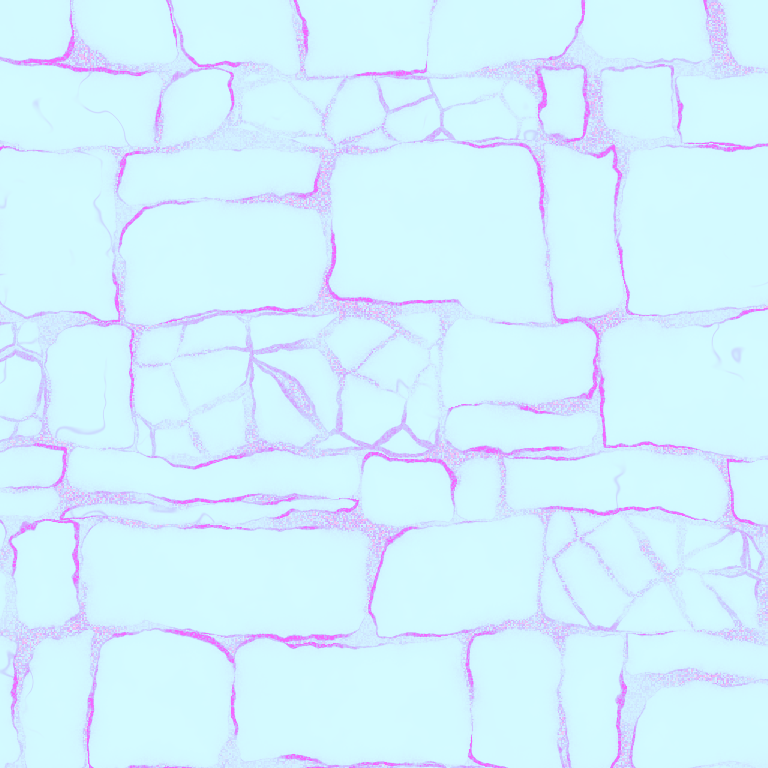
This texture map is drawn by a WebGL 2 fragment shader. Its source:

```glsl
#version 300 es
precision highp float;

#define ROWS 6.6
#define COLS 4.0
#define JITTER 0.7
#define WARP 0.014
#define SKEW 0.16
#define RUBBLE_SCALE 13.0
#define GRAIN 512.0
#define SPLIT_CHANCE 0.42
#define RUBBLE_CHANCE 0.26

uniform vec2 u_resolution;
out vec4 fragColor;

float hash(vec2 p) {
    vec3 q = fract(p.xyx * 1.7931);
    q += dot(q, q.yzx + 33.33);
    return fract((q.x + q.y) * q.z);
}

// Layered sines, roughly -1 to 1
float waves(vec2 p) {
    float sum = 0.0, amp = 0.55;
    for (int i = 0; i < 5; i++) {
        sum += amp * sin(p.x + 1.6 * sin(p.y));
        p = mat2(1.2, 1.6, -1.6, 1.2) * p + 1.3;
        amp *= 0.58;
    }
    return sum;
}

// Irregular repeat: start, end and index of the interval around t
float cut(float i, float seed) {
    return i + JITTER * (hash(vec2(i, seed)) - 0.5);
}

vec3 span(float t, float seed) {
    float i = floor(t);
    if (t < cut(i, seed)) i -= 1.0;
    else if (t >= cut(i + 1.0, seed)) i += 1.0;
    return vec3(cut(i, seed), cut(i + 1.0, seed), i);
}

// Distance to the nearest border between cellular shards
float shardEdge(vec2 p) {
    vec2 cell = floor(p), first = vec2(9.0), second = vec2(9.0);
    for (int y = -1; y <= 1; y++)
    for (int x = -1; x <= 1; x++) {
        vec2 c = cell + vec2(x, y);
        vec2 r = c + vec2(hash(c), hash(c + 41.3)) - p;
        if (dot(r, r) < dot(first, first)) { second = first; first = r; }
        else if (dot(r, r) < dot(second, second)) second = r;
    }
    return dot(0.5 * (first + second), normalize(second - first));
}

// Signed distance to a stone, negative inside; also gives its id and rubble flag
float stone(vec2 p, float gap, out vec2 id, out float rubble) {
    vec2 scale = vec2(COLS, ROWS);
    vec3 row = span(p.y * ROWS, 3.0);
    p.x += 2.0 * hash(vec2(row.z, 8.0));
    vec3 col = span(p.x * COLS, row.z + 20.0);
    vec2 lo = vec2(col.x, row.x) / scale, hi = vec2(col.y, row.y) / scale;
    id = vec2(col.z, row.z);

    // Some blocks are divided into two slabs
    float kind = hash(id + 5.7);
    if (kind < SPLIT_CHANCE) {
        int axis = kind < 0.5 * SPLIT_CHANCE ? 1 : 0;
        float t = mix(lo[axis], hi[axis], 0.3 + 0.4 * hash(id + 2.3));
        if (p[axis] < t) hi[axis] = t;
        else { lo[axis] = t; id += 0.37; }
    }

    // Skewed box, rounded differently at each corner, kept inside its cell
    vec2 halfSize = 0.5 * (hi - lo), rel = p - 0.5 * (lo + hi);
    vec2 cellEdge = abs(rel) - halfSize + 0.35 * gap;
    rel += SKEW * rel.yx * (vec2(hash(id + 6.1), hash(id + 7.9)) - 0.5);
    float corner = hash(id + 3.1 * sign(rel));
    float radius = min(0.006 + 0.04 * corner * corner, 0.8 * min(halfSize.x, halfSize.y));
    vec2 e = abs(rel) - halfSize + gap + radius;
    float d = length(max(e, 0.0)) + min(max(e.x, e.y), 0.0) - radius;
    d = max(d, max(cellEdge.x, cellEdge.y));

    rubble = step(1.0 - RUBBLE_CHANCE, kind);
    if (rubble > 0.5) d = max(d, 0.7 * gap - shardEdge(p * RUBBLE_SCALE) / RUBBLE_SCALE);
    return d;
}

// Pale cyan through lilac to magenta, level 0 to 5
vec3 ramp(float level) {
    vec3 tones[6] = vec3[6](
        vec3(0.83, 0.985, 1.0), vec3(0.82, 0.93, 1.0), vec3(0.79, 0.83, 1.0),
        vec3(0.82, 0.73, 1.0), vec3(0.84, 0.59, 1.0), vec3(0.96, 0.4, 1.0));
    level = clamp(level, 0.0, 4.999);
    int i = int(level);
    return mix(tones[i], tones[i + 1], fract(level));
}

void main() {
    vec2 uv = gl_FragCoord.xy / u_resolution.y;
    float px = 1.0 / u_resolution.y;
    vec2 p = uv + WARP * vec2(waves(uv * 9.0), waves(uv.yx * 9.0 + 4.0));
    float grain = hash(floor(uv * GRAIN));
    float stain = smoothstep(-0.5, 0.8, waves(uv * 22.0 + 5.0));
    float looseness = smoothstep(-0.5, 0.9, waves(uv * 14.0 + 2.0));

    vec2 id;
    float rubble;
    float d = stone(p, 0.0025 + 0.0085 * looseness * looseness, id, rubble);
    d += 0.0016 * waves(uv * 80.0);

    // Stone faces with soft dusty rims and a few hairline cracks
    float dust = exp(min(d, 0.0) / 0.007) * (0.35 + stain) * (0.5 + 0.9 * grain);
    float level = 0.06 * (1.0 + waves(uv * 20.0)) + 0.85 * dust;
    float crack = 1.0 - smoothstep(0.0, 0.002 + px, abs(waves(uv * 8.0 + id * 2.1)) / 14.0);
    level += 1.6 * crack * step(0.75, hash(id + 9.4)) * smoothstep(0.0, 0.5, waves(uv * 12.0 + 7.0));

    // Grainy mortar
    float mortar = smoothstep(-px, px, d);
    level = mix(level, 0.5 + grain * (0.9 + 2.3 * stain), mortar);

    // Magenta seams whose weight differs from stone to stone
    float heavy = smoothstep(-0.4, 0.7, waves(uv * 15.0 + id * 3.7));
    float width = 0.0009 + 0.0019 * heavy;
    float seam = 1.0 - smoothstep(width - px, width + px, abs(d - 0.001));
    float weight = (1.7 + 4.2 * heavy) * mix(1.0, 0.65, rubble);
    level = max(level, seam * weight * (0.6 + 0.4 * grain));

    // Rosy flecks in the mortar
    float fleck = mortar * (1.0 - seam) * step(0.78, hash(floor(uv * GRAIN) + 71.0));
    vec3 color = mix(ramp(level), vec3(1.0, 0.72, 0.94), 0.7 * fleck * stain);
    fragColor = vec4(color, 1.0);
}
```
